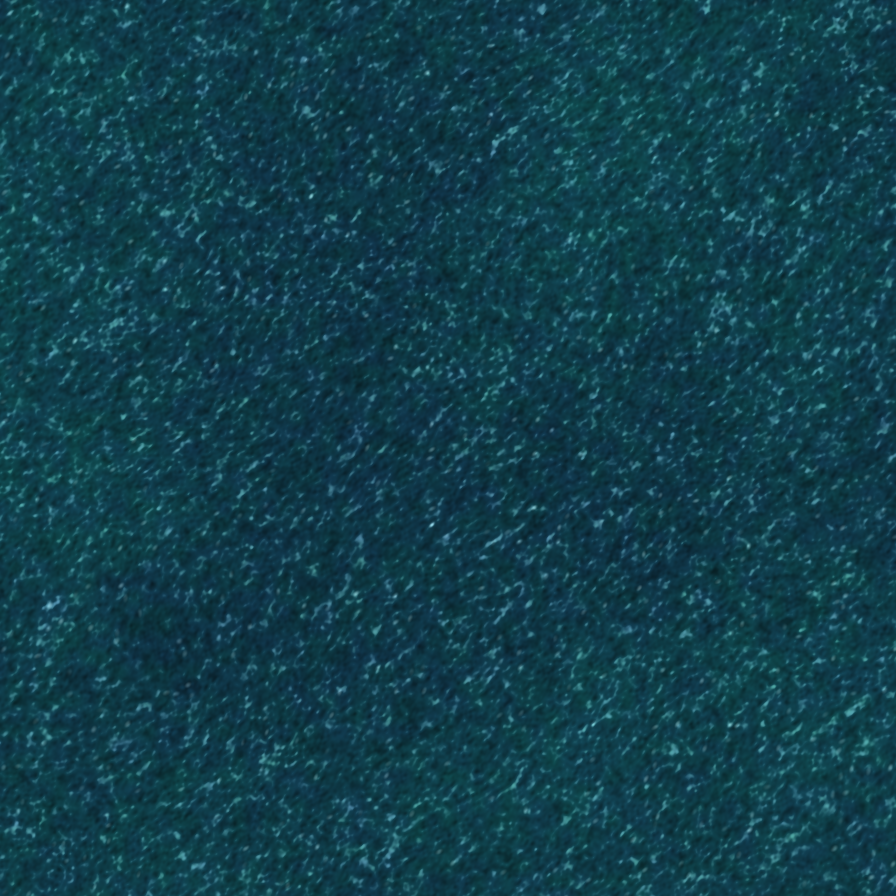
A WebGL 1 fragment shader for this texture:

```glsl
precision highp float;
// Deep teal, brushed surface with short diagonal flecks and scattered pale glints.
uniform vec2 u_resolution;

float hash(vec2 p) {
  vec3 h = fract(vec3(p.xyx) * 0.1031);
  h += dot(h, h.yzx + 33.33);
  return fract((h.x + h.y) * h.z);
}

float valueNoise(vec2 p) {
  vec2 cell = floor(p), f = fract(p);
  f = f * f * (3.0 - 2.0 * f);
  return mix(mix(hash(cell), hash(cell + vec2(1.0, 0.0)), f.x),
             mix(hash(cell + vec2(0.0, 1.0)), hash(cell + 1.0), f.x), f.y);
}

float fbm(vec2 p) {
  float sum = 0.0, amplitude = 0.53;
  for (int i = 0; i < 4; i++) {
    sum += amplitude * valueNoise(p);
    p = mat2(0.8, 0.6, -0.6, 0.8) * p * 2.03 + 17.3;
    amplitude *= 0.5;
  }
  return sum;
}

// Coordinates along and across a direction given in radians.
vec2 turned(vec2 p, float angle) {
  vec2 along = vec2(cos(angle), sin(angle));
  return vec2(dot(p, along), dot(p, vec2(-along.y, along.x))) + 40.0;
}

// Rare small ellipses, at most one per grid cell.
float glints(vec2 p) {
  vec2 grid = p * 75.0, cell = floor(grid);
  float light = 0.0;
  for (int y = -1; y <= 1; y++) {
    for (int x = -1; x <= 1; x++) {
      vec2 id = cell + vec2(x, y);
      vec2 centre = id + 0.2 + 0.6 * vec2(hash(id + 71.0), hash(id + 133.0));
      vec2 d = turned(grid - centre, 0.4 + 0.9 * hash(id + 211.0)) - 40.0;
      float spot = 1.0 - smoothstep(0.1, 1.0, length(d / vec2(0.42, 0.25)));
      light += spot * step(0.91, hash(id + 307.0)) * (0.3 + 0.7 * hash(id + 401.0));
    }
  }
  return light;
}

void main() {
  vec2 uv = gl_FragCoord.xy / min(u_resolution.x, u_resolution.y);

  // A gentle bend lets the grain direction drift from place to place.
  vec2 bent = uv + 0.035 * vec2(valueNoise(uv * 5.0), valueNoise(uv * 5.0 + 19.0));
  vec2 q = turned(bent, 0.9);

  // Broad, quiet patches between navy and green teal.
  float patches = smoothstep(0.22, 0.78, fbm(turned(uv, 0.85) * vec2(2.8, 4.2)));
  vec3 color = mix(vec3(0.055, 0.212, 0.272), vec3(0.06, 0.262, 0.3), patches);
  color += vec3(0.006, -0.011, 0.015) * (2.0 * valueNoise(uv * 60.0 + 5.0) - 1.0);

  // Flecks: strands, two finer grains and loose clusters.
  float strands = valueNoise(q * vec2(85.0, 185.0));
  float grain = valueNoise(turned(bent, 0.6) * vec2(170.0, 260.0));
  float dust = valueNoise(turned(uv, 1.1) * vec2(230.0, 310.0));
  float clusters = valueNoise(q * vec2(20.0, 50.0));
  float fleck = 0.38 * strands + 0.36 * grain + 0.26 * dust + 0.1 * (clusters - 0.5);
  color *= 1.0 + 0.95 * (fleck - 0.5);

  // Raised flecks catch light, some of them greener than others.
  float lit = smoothstep(0.58, 0.95, fleck);
  vec3 sheen = mix(vec3(0.25, 0.26, 0.29), vec3(0.23, 0.31, 0.24), valueNoise(uv * 110.0 + 31.0));
  color += lit * sheen;
  color += glints(bent) * vec3(0.32, 0.34, 0.33) * (0.35 + 0.65 * grain);

  gl_FragColor = vec4(color, 1.0);
}
```
